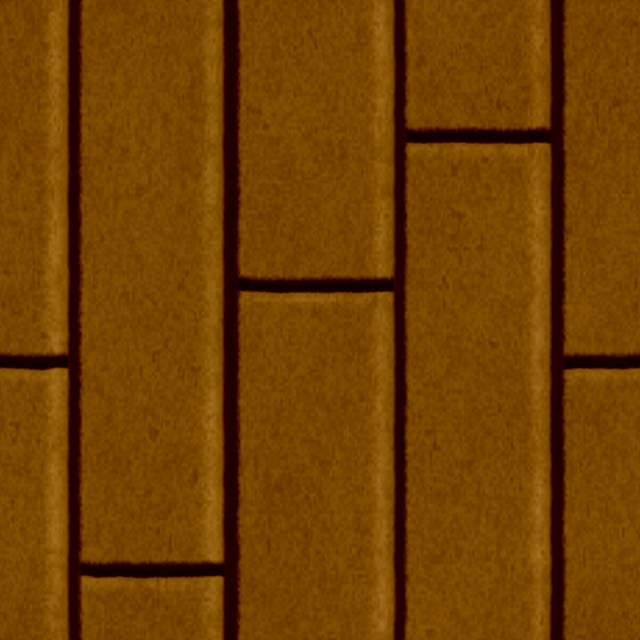
A WebGL 1 fragment shader for this texture:

```glsl
precision highp float;
// Seamless brown wooden planks: four staggered columns with dark grooves and worn, lit bevels.
uniform vec2 u_resolution;

#define WOOD_TONE 0.475
#define GROOVE_TONE 0.13
#define JOINT_TONE 0.07
#define BEVEL_LIGHT 0.095
#define BEVEL_OFFSET 0.030
#define BEVEL_WIDTH 0.013
#define GRAIN_AMOUNT 0.10
#define EDGE_WEAR 0.004
#define GROOVE_X vec4(0.116, 0.361, 0.625, 0.871)
#define GROOVE_HALF vec4(0.0105, 0.0130, 0.0100, 0.0115)
#define JOINT_Y vec4(0.111, 0.556, 0.789, 0.436)

float hash(vec2 p) {
  vec3 q = fract(p.xyx * vec3(0.1031, 0.1030, 0.0973));
  q += dot(q, q.yzx + 33.33);
  return fract((q.x + q.y) * q.z);
}

// Value noise centred on zero that repeats over the unit square.
float tiledNoise(vec2 uv, vec2 cells) {
  vec2 p = uv * cells;
  vec2 i = floor(p);
  vec2 f = p - i;
  f = f * f * (3.0 - 2.0 * f);
  vec2 a = mod(i, cells);
  vec2 b = mod(i + 1.0, cells);
  float low = mix(hash(a), hash(vec2(b.x, a.y)), f.x);
  float high = mix(hash(vec2(a.x, b.y)), hash(b), f.x);
  return mix(low, high, f.y) - 0.5;
}

// Signed distance wrapped to the nearest repeat.
float wrapped(float d) {
  return fract(d + 0.5) - 0.5;
}

float bump(float d, float width) {
  return exp(-d * d / (width * width));
}

// Tone to brown: green and blue follow red at fixed offsets.
vec3 woodColor(float tone) {
  return clamp(vec3(tone, tone - 0.2, tone - 0.51), 0.0, 1.0);
}

void main() {
  vec2 uv = gl_FragCoord.xy / u_resolution;

  // Grain: fine upright speckle, mottling and sparse dark flecks.
  float fine = tiledNoise(uv, vec2(230.0, 190.0));
  float speckle = tiledNoise(uv, vec2(150.0, 80.0));
  float mottle = tiledNoise(uv, vec2(46.0, 30.0));
  float broad = tiledNoise(uv, vec2(9.0, 6.0));
  float fleck = smoothstep(0.18, 0.48, 0.65 * speckle + 0.5 * mottle);
  float grain = GRAIN_AMOUNT * (0.7 * fine + 0.5 * speckle + 0.35 * mottle + 0.3 * broad);
  grain -= 0.09 * fleck;

  // Uneven edges.
  vec2 wear = EDGE_WEAR * vec2(0.5 * fine + 0.5 * tiledNoise(uv, vec2(16.0, 40.0)),
                               0.5 * fine + tiledNoise(uv, vec2(32.0, 12.0)));

  float groove = 0.0;
  float joint = 0.0;
  float bevel = 0.0;
  vec4 edges = GROOVE_X;
  vec4 halves = GROOVE_HALF;
  vec4 joints = JOINT_Y;
  for (int i = 0; i < 4; i++) {
    // Upright groove: crisp left edge, soft right edge, lit bevel on its left.
    float d = wrapped(uv.x - edges.x) + wear.x;
    float w = halves.x;
    groove = max(groove, smoothstep(-w - 0.003, -w + 0.006, d)
                         * (1.0 - smoothstep(w - 0.007, w + 0.005, d)));
    bevel = max(bevel, bump(d + BEVEL_OFFSET, BEVEL_WIDTH));

    // Cross joint within this plank: soft top, crisp bottom, lit bevel below.
    float across = fract(uv.x - edges.x);
    float span = fract(edges.y - edges.x);
    float inside = smoothstep(0.003, 0.013, across)
                   * (1.0 - smoothstep(span - 0.012, span - 0.005, across));
    float e = wrapped(uv.y - joints.x) + wear.y;
    joint = max(joint, inside * smoothstep(-0.015, -0.009, e)
                       * (1.0 - smoothstep(0.001, 0.016, e)));
    bevel = max(bevel, 0.75 * inside * bump(e + 0.023, 0.009));

    edges = edges.yzwx;
    halves = halves.yzwx;
    joints = joints.yzwx;
  }

  // Combine the worn bevels, grain and recesses.
  float tone = WOOD_TONE + grain + BEVEL_LIGHT * bevel * (1.0 + 0.6 * mottle + 0.5 * broad);
  tone = mix(tone, GROOVE_TONE + 0.5 * grain, groove);
  tone = mix(tone, min(tone, JOINT_TONE + 0.4 * grain), joint);
  gl_FragColor = vec4(woodColor(tone), 1.0);
}
```
